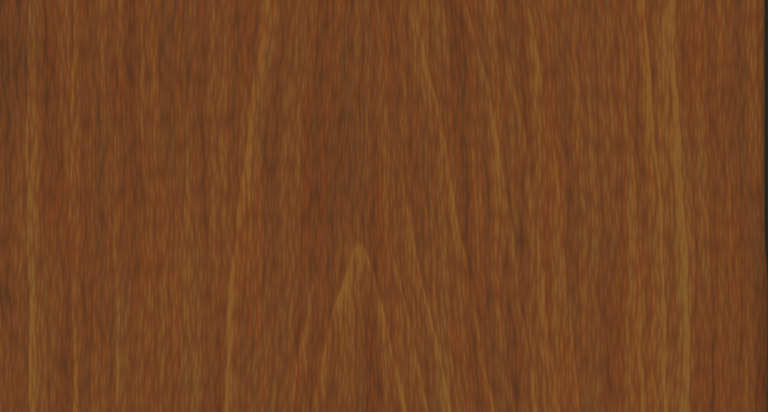
A WebGL 1 fragment shader for this texture:

```glsl
precision mediump float;
uniform vec2 u_resolution;

const vec3 DARK_BROWN = vec3(0.340, 0.208, 0.124);
const vec3 RUST = vec3(0.442, 0.253, 0.132);
const vec3 OCHRE = vec3(0.520, 0.345, 0.160);
const vec3 OLIVE_SHIFT = vec3(-0.014, 0.010, 0.010);
const vec3 EDGE_SHADOW = vec3(0.15, 0.15, 0.12);

const float HEART_X = 0.468;       // arch axis, share of the width
const float APEX_ROUNDNESS = 0.03;
const float TAPER = 0.207;         // how fast rings close with height
const float GRAIN_LEAN = 0.3;      // share of the taper that fibres follow
const float RING_WIDTH = 0.053;
const float RING_OFFSET = 0.013;
const float RING_CONTRAST = 0.75;
const vec2 FIBRE_SCALE = vec2(120.0, 17.0);
const vec2 STREAK_SCALE = vec2(42.0, 1.3);
const vec2 BAND_SCALE = vec2(11.0, 0.7);
const float FIBRE_CONTRAST = 0.56;
const float STREAK_CONTRAST = 0.42;
const float BAND_CONTRAST = 0.28;
const float MEAN_CELL = 0.46;
const float BASE_TONE = 0.37;

float hash(vec2 p) {
  return fract(sin(dot(p, vec2(12.99, 78.23))) * 43758.5);
}

// Distance to the nearest jittered cell point, centred on zero
float cellular(vec2 p) {
  vec2 cell = floor(p);
  vec2 local = fract(p);
  float nearest = 2.0;
  for (int j = -1; j <= 1; j++) {
    for (int i = -1; i <= 1; i++) {
      vec2 o = vec2(float(i), float(j));
      vec2 id = cell + o;
      vec2 jitter = vec2(hash(id), hash(id + 31.7));
      nearest = min(nearest, length(o + jitter - local));
    }
  }
  return nearest - MEAN_CELL;
}

float layeredSines(float x) {
  return (sin(x * 5.3 + 0.6) + sin(x * 11.9 + 2.1) + sin(x * 23.7 + 4.0)) / 3.0;
}

float smudge(vec2 p, vec2 center, vec2 size) {
  vec2 d = (p - center) / size;
  return exp(-dot(d, d));
}

// Pale late edge of each growth ring, falling off sharply outside
float ringTone(float level, float dx) {
  float phase = (level - RING_OFFSET) / RING_WIDTH;
  float id = floor(phase);
  float f = fract(phase);
  float rightSide = smoothstep(-0.06, 0.06, dx);
  float strength = mix(hash(vec2(id, 3.0)), hash(vec2(id, 8.0)), rightSide);
  strength *= strength;
  strength = max(strength, 0.7 * rightSide * step(abs(id - 5.0), 0.5));
  strength *= smoothstep(0.04, 0.16, abs(dx));
  strength = mix(strength, 0.8, step(abs(id - 1.0), 0.5));
  float profile = (0.25 * f + 0.75 * pow(f, 5.0)) * (1.0 - smoothstep(0.88, 1.0, f));
  return strength * profile;
}

void main() {
  vec2 uv = gl_FragCoord.xy / u_resolution;
  vec2 p = gl_FragCoord.xy / u_resolution.y;
  float dx = p.x - HEART_X * u_resolution.x / u_resolution.y;

  // Rings close above the heart, fibres stay almost upright
  float wobble = 0.004 * sin(p.y * 7.0 + p.x * 5.0)
               + 0.002 * sin(p.y * 23.0 + p.x * 31.0);
  float reach = dx < 0.0 ? 0.27 : 0.6;
  float lean = TAPER * p.y * exp(-dx * dx / (reach * reach));
  float level = length(vec2(dx, APEX_ROUNDNESS)) + lean + wobble;
  float follow = GRAIN_LEAN * lean * dx / length(vec2(dx, 0.15));
  vec2 grain = vec2(dx + follow + wobble, p.y);

  // Fibres, streaks and broad bands
  float streak = cellular(grain * STREAK_SCALE + 7.0);
  float tone = BASE_TONE + 0.06 * layeredSines(grain.x * 2.0);
  tone -= FIBRE_CONTRAST * cellular(grain * FIBRE_SCALE);
  tone -= STREAK_CONTRAST * streak;
  tone -= BAND_CONTRAST * cellular(grain * BAND_SCALE + 19.0);
  tone += RING_CONTRAST * ringTone(level, dx);
  tone += 0.08 * smoothstep(0.70, 0.90, uv.x);

  // Dark figure above the arch and along the left side
  tone -= 0.22 * smudge(uv, vec2(0.45, 0.58), vec2(0.018, 0.20));
  tone -= 0.30 * smudge(uv, vec2(0.0, 0.28), vec2(0.022, 0.035));
  tone -= 0.18 * smudge(uv, vec2(0.02, 0.85), vec2(0.05, 0.10));

  vec3 color = mix(DARK_BROWN, RUST, smoothstep(-0.15, 0.5, tone));
  color = mix(color, OCHRE, smoothstep(0.38, 1.0, tone));
  color += OLIVE_SHIFT * layeredSines(grain.x * 6.0 + 1.5 + streak);

  // Shadow along the right border
  float border = 1.0 - 0.004 * smoothstep(0.30, 0.45, uv.y);
  color *= 1.0 - 0.18 * smoothstep(0.980, 1.0, uv.x);
  color = mix(color, EDGE_SHADOW, smoothstep(border - 0.002, border + 0.001, uv.x));

  gl_FragColor = vec4(color, 1.0);
}
```
